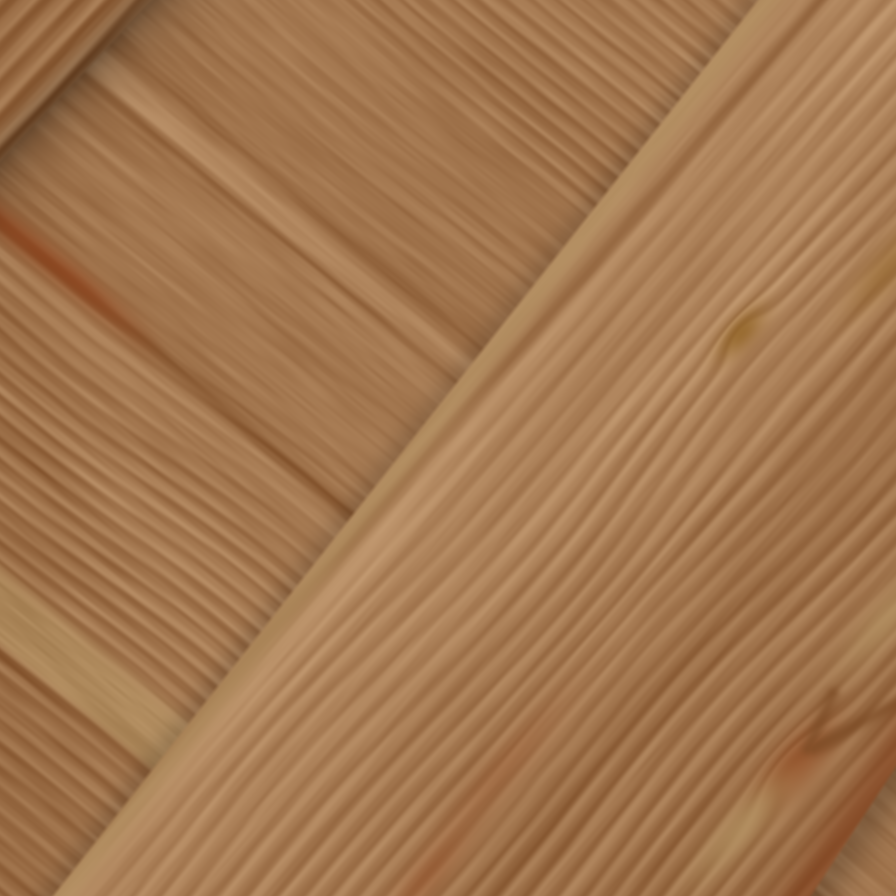
Give the GLSL for this texture, as a WebGL 1 fragment shader.

```glsl
precision highp float;
uniform vec2 u_resolution;

#define DARK_WOOD vec3(0.49, 0.30, 0.15)
#define LIGHT_WOOD vec3(0.76, 0.60, 0.44)
#define RED_RESIN vec3(0.56, 0.27, 0.12)
#define OCHRE vec3(0.56, 0.38, 0.13)
#define PALE_SAP vec3(0.71, 0.58, 0.39)
#define BEAM_RINGS 43.0
#define FLOOR_RINGS 52.0
#define EDGE_SOFT 0.003

float hash(vec2 p) {
  p = fract(p * vec2(0.1031, 0.1137));
  p += dot(p, p.yx + 33.33);
  return fract((p.x + p.y) * p.x * 17.0);
}

float noise(vec2 p) {
  vec2 i = floor(p), f = fract(p);
  f = f * f * (3.0 - 2.0 * f);
  i += 100.0;
  return mix(mix(hash(i), hash(i + vec2(1, 0)), f.x),
             mix(hash(i + vec2(0, 1)), hash(i + vec2(1, 1)), f.x), f.y);
}

float bump(float x, float center, float width) {
  float k = (x - center) / width;
  return exp(-k * k);
}

// Soft ellipse stretched along the beam axis
float spot(vec2 p, vec2 center, vec2 size) {
  vec2 d = p - center;
  vec2 q = vec2(dot(d, vec2(0.656, 0.755)), dot(d, vec2(0.755, -0.656))) / size;
  return exp(-dot(q, q));
}

float segment(vec2 p, vec2 a, vec2 b) {
  vec2 d = b - a;
  return length(p - a - d * clamp(dot(p - a, d) / dot(d, d), 0.0, 1.0));
}

// Growth rings: q.x runs along the fibre, q.y across it; result is centred on zero
float rings(vec2 q, float count) {
  float warp = (noise(vec2(q.x * 3.0, q.y * 8.0)) - 0.5) * 0.026;
  float phase = 6.2832 * (q.y + warp) * count;
  float wave = sin(phase + 0.5 * sin(phase));
  return wave * (0.25 + 0.35 * noise(vec2(q.x * 2.0, q.y * 19.0) + 7.0));
}

float fibres(vec2 q) {
  return 0.6 * noise(vec2(q.x * 7.0, q.y * 130.0))
       + 0.4 * noise(vec2(q.x * 22.0, q.y * 260.0)) - 0.5;
}

vec3 wood(float tone) {
  return mix(DARK_WOOD, LIGHT_WOOD, tone);
}

vec3 floorBoards(vec2 p) {
  vec2 q = vec2(dot(p, vec2(0.77, -0.64)), dot(p, vec2(0.64, 0.77)));
  q.y += 0.008 * (noise(q * vec2(4.0, 3.0)) - 0.5);
  float c = q.y;
  float coarse = 1.0 - 0.75 * smoothstep(0.56, 0.64, c) * (1.0 - smoothstep(0.97, 1.05, c));
  float pale = smoothstep(0.212, 0.225, c) * (1.0 - smoothstep(0.27, 0.295, c));
  float tone = 0.54 + 0.36 * coarse * (1.0 - 0.8 * pale) * rings(q, FLOOR_RINGS);
  tone += 0.32 * fibres(q) + 0.14 * (noise(vec2(q.x * 2.0, c * 28.0)) - 0.5);
  // Board seams and wide streaks
  tone += 0.18 * bump(c, 0.785, 0.012) - 0.25 * bump(c, 0.766, 0.005);
  tone -= 0.22 * bump(c, 0.812, 0.006) + 0.28 * bump(c, 0.578, 0.009);
  tone += 0.13 * bump(c, 0.556, 0.012) - 0.25 * bump(c, 0.208, 0.007);
  tone -= 0.12 * (1.0 - smoothstep(0.0, 0.16, p.x));
  vec3 color = mix(wood(tone), PALE_SAP + 0.12 * fibres(q), 0.65 * pale);
  float resin = bump(c, 0.583, 0.015) * (1.0 - smoothstep(0.08, 0.2, p.x));
  return mix(color, RED_RESIN, 0.75 * resin);
}

vec3 beam(vec2 p, float edge) {
  float knot = spot(p, vec2(0.827, 0.629), vec2(0.034, 0.015));
  float heart = spot(p, vec2(0.885, 0.145), vec2(0.055, 0.022));
  vec2 q = vec2(dot(p, vec2(0.656, 0.755)), dot(p, vec2(0.755, -0.656)));
  q.y += 0.014 * knot + 0.025 * heart;
  float tone = 0.73 - 0.27 * smoothstep(0.1, 0.5, q.y);
  tone += 0.38 * smoothstep(0.01, 0.07, edge) * rings(q, BEAM_RINGS);
  tone += 0.2 * fibres(q) + 0.2 * (noise(vec2(q.x * 2.0, q.y * 17.0)) - 0.5);
  tone -= 0.3 * bump(q.y, 0.036, 0.009);
  tone += 0.1 * bump(q.y, 0.062, 0.012);
  vec3 color = wood(tone);
  // Pale rounded rim
  color = mix(color, PALE_SAP, 0.6 * bump(edge, 0.008, 0.014));
  // Knots, resin and sapwood patches
  color = mix(color, OCHRE, 0.75 * knot);
  color = mix(color, RED_RESIN, 0.8 * heart);
  color = mix(color, RED_RESIN, 0.4 * spot(p, vec2(0.475, 0.02), vec2(0.07, 0.018)));
  color = mix(color, RED_RESIN, 0.28 * spot(p, vec2(0.56, 0.14), vec2(0.1, 0.02)));
  color = mix(color, PALE_SAP, 0.75 * spot(p, vec2(0.83, 0.08), vec2(0.08, 0.021)));
  color = mix(color, PALE_SAP, 0.65 * spot(p, vec2(0.99, 0.31), vec2(0.07, 0.02)));
  color = mix(color, OCHRE, 0.45 * spot(p, vec2(0.99, 0.7), vec2(0.06, 0.02)));
  // Split beside the lower knot
  float split = min(segment(p, vec2(0.908, 0.165), vec2(1.01, 0.22)),
                    segment(p, vec2(0.902, 0.165), vec2(0.93, 0.225)));
  return mix(color, DARK_WOOD, 0.7 * bump(split, 0.0, 0.008));
}

void main() {
  vec2 p = gl_FragCoord.xy / u_resolution;
  float edge = (p.x - 0.059 - 0.787 * p.y) * 0.786;
  float lower = (p.x - 0.905 - 0.66 * p.y) * 0.83;
  float corner = (p.y - 0.82 - 1.06 * p.x) * 0.686;

  // Crossed boards with contact shadows
  vec3 color = floorBoards(p);
  color *= 1.0 - 0.12 * bump(edge, 0.0, 0.018);
  color *= 1.0 - 0.32 * exp(-abs(corner) / 0.025);

  // Beam crossing the upper left corner
  vec2 q = vec2(dot(p, vec2(0.686, 0.727)), dot(p, vec2(-0.727, 0.686)));
  float cornerTone = 0.38 + 0.5 * rings(q, 38.0) + 0.25 * fibres(q);
  vec3 cornerWood = wood(cornerTone) * (1.0 - 0.25 * bump(corner, 0.0, 0.02));
  color = mix(color, cornerWood, smoothstep(-EDGE_SOFT, EDGE_SOFT, corner));

  // Main diagonal beam
  vec3 main_beam = beam(p, edge);
  main_beam = mix(main_beam, RED_RESIN * 0.9, 0.6 * bump(lower, -0.005, 0.028));
  float cover = smoothstep(-EDGE_SOFT, EDGE_SOFT, edge)
              * (1.0 - smoothstep(-EDGE_SOFT, EDGE_SOFT, lower));
  color = mix(color * (1.0 - 0.2 * bump(lower, 0.0, 0.03)), main_beam, cover);
  gl_FragColor = vec4(clamp(color, 0.0, 1.0), 1.0);
}
```
